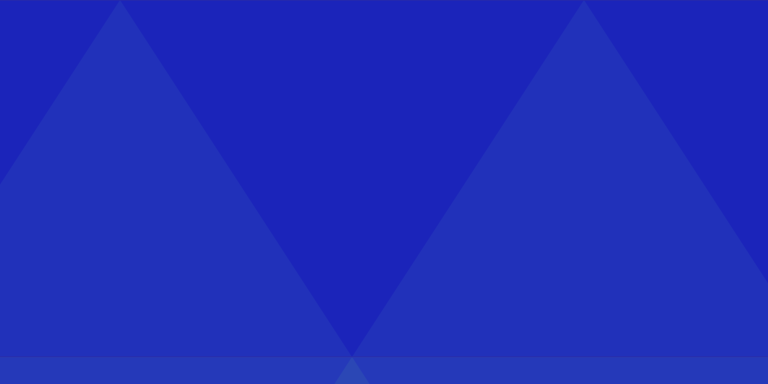
Write a Shadertoy shader that draws this background.

```glsl
// Draws rows of faint, wide triangles on deep blue, each row offset by half a period.
#define PERIOD 1.2083
#define ROW_HEIGHT 0.9297
#define PEAK_X 0.3125
#define SEAM_WIDTH 0.0045
#define SEAM_STRENGTH 0.55
#define GROUND_TOP vec3(0.106, 0.143, 0.730)
#define TRIANGLE_TOP vec3(0.130, 0.192, 0.728)
#define GROUND_LOW vec3(0.146, 0.225, 0.727)
#define TRIANGLE_LOW vec3(0.168, 0.280, 0.710)
#define SEAM_COLOR vec3(0.175, 0.170, 0.640)

// Signed distance to the sides of the nearest triangle, apex at depth zero.
float triangleDistance(float x, float depth) {
    float fromAxis = abs(mod(x + 0.5 * PERIOD, PERIOD) - 0.5 * PERIOD);
    float slope = 0.5 * PERIOD / ROW_HEIGHT;
    return (fromAxis - slope * depth) / sqrt(1.0 + slope * slope);
}

void mainImage(out vec4 fragColor, in vec2 fragCoord) {
    // Canvas heights, with depth measured down from the top edge.
    vec2 p = fragCoord / iResolution.y;
    float pixel = 1.0 / iResolution.y;
    float down = 1.0 - p.y;

    // Row cell and its half-period stagger.
    float row = floor(down / ROW_HEIGHT);
    float depth = down - row * ROW_HEIGHT;
    float x = p.x - PEAK_X - 0.5 * PERIOD * mod(row, 2.0);

    // Lower rows are lighter.
    float low = min(row, 1.0);
    vec3 ground = mix(GROUND_TOP, GROUND_LOW, low);
    vec3 face = mix(TRIANGLE_TOP, TRIANGLE_LOW, low);
    float inside = 1.0 - smoothstep(-0.75 * pixel, 0.75 * pixel, triangleDistance(x, depth));
    vec3 color = mix(ground, face, inside);

    // Thin muted seam where each row begins.
    float seamDistance = abs(down - round(down / ROW_HEIGHT) * ROW_HEIGHT);
    float seam = 1.0 - smoothstep(0.5 * SEAM_WIDTH - 0.5 * pixel, 0.5 * SEAM_WIDTH + 0.5 * pixel, seamDistance);
    vec3 seamTint = SEAM_COLOR + vec3(0.0, 0.05, 0.03) * low;
    color = mix(color, seamTint, SEAM_STRENGTH * seam);

    fragColor = vec4(color, 1.0);
}
```
